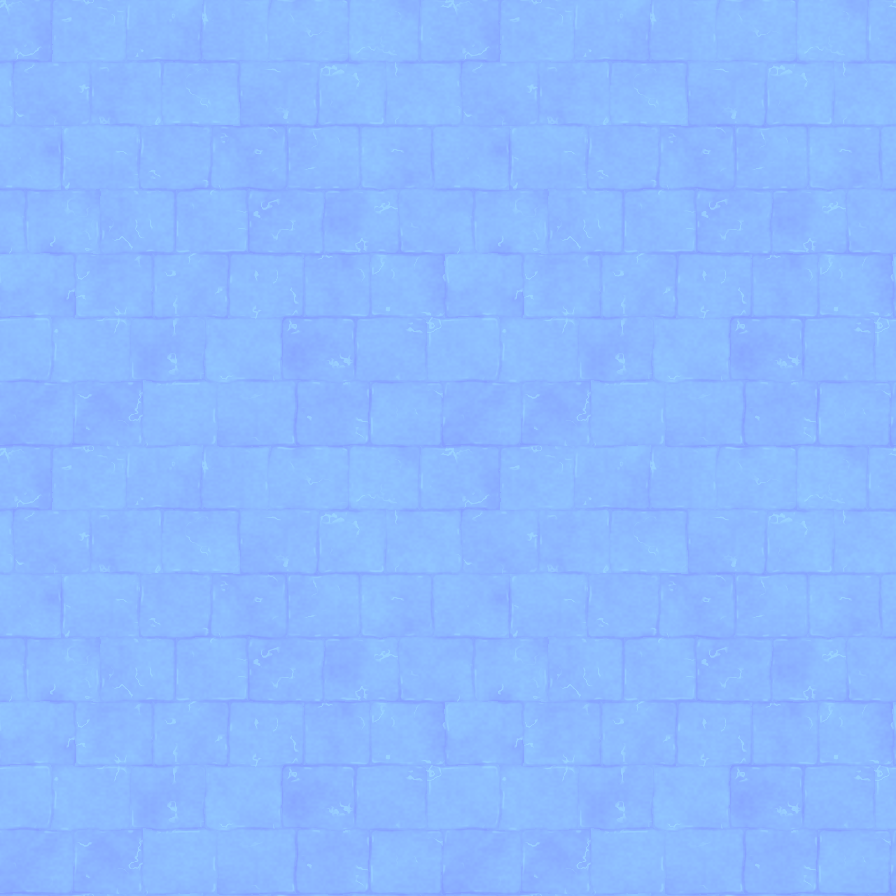
Write a WebGL 2 fragment shader that draws this texture.

```glsl
#version 300 es
precision highp float;
// Pale blue block wall: courses of worn square stones with thin uneven joints.
// A tile of COLS x ROWS stones repeats TILES times each way; every stone takes
// its own slice of wrapping noise for stains, grain and bright scratches.
#define TILES 2.0
#define COLS 6.0
#define ROWS 7.0
#define COURSE_SHIFT 0.036
#define JOINT_JITTER 0.13
#define JOINT_WIDTH 0.0030
#define CORNER 0.012
#define WOBBLE 0.005
#define STAIN 0.30
#define GRAIN 0.34
#define SCRATCH 0.60

uniform vec2 u_resolution;
out vec4 outColor;

const vec3 JOINT_BLUE = vec3(0.525, 0.645, 1.0);
const vec3 STONE_BLUE = vec3(0.570, 0.785, 1.0);
const vec3 SCRATCH_CYAN = vec3(0.63, 0.87, 1.0);

// Sideways shift of each course, bottom to top, in stone widths
const float COURSE_OFFSET[7] = float[7](0.97, 0.73, 0.02, 0.36, 0.81, 0.22, 0.64);

float hash(vec2 p) {
  return fract(sin(dot(p, vec2(127.1, 311.7))) * 43758.5453);
}

// Whole-number cell index wrapped to a period
vec2 wrapCell(vec2 cell, vec2 period) {
  return floor(mod(cell + 0.5, period));
}

// Value noise with n cells per tile; shift picks another slice
float noise(vec2 p, float n, vec2 shift) {
  vec2 x = p * n + floor(shift * n);
  vec2 i = floor(x), f = fract(x);
  f = f * f * (3.0 - 2.0 * f);
  float a = hash(wrapCell(i, vec2(n)) + n);
  float b = hash(wrapCell(i + vec2(1, 0), vec2(n)) + n);
  float c = hash(wrapCell(i + vec2(0, 1), vec2(n)) + n);
  float d = hash(wrapCell(i + vec2(1, 1), vec2(n)) + n);
  return mix(mix(a, b, f.x), mix(c, d, f.x), f.y);
}

float fbm(vec2 p, float n, vec2 shift) {
  float sum = 0.0, amp = 0.5;
  for (int k = 0; k < 4; k++) {
    sum += amp * noise(p, n, shift);
    n *= 2.0;
    amp *= 0.5;
  }
  return sum / 0.9375;
}

void main() {
  vec2 p = gl_FragCoord.xy / u_resolution * TILES;
  float pixel = TILES / min(u_resolution.x, u_resolution.y);

  // Uneven stone edges
  vec2 warp = vec2(fbm(p, 20.0, vec2(0.3)), fbm(p, 20.0, vec2(0.7))) - 0.5;
  vec2 grid = (p + warp * WOBBLE * 2.0) * vec2(COLS, ROWS);

  // Course, nearest upright joint, and the stone beside it
  grid.y -= COURSE_SHIFT;
  float course = wrapCell(vec2(floor(grid.y)), vec2(ROWS)).y;
  float x = grid.x - COURSE_OFFSET[int(course)];
  float upright = floor(x + 0.5);
  vec2 jointId = wrapCell(vec2(upright, course), vec2(COLS, ROWS));
  float side = x - upright - JOINT_JITTER * (hash(jointId + 5.3) - 0.5);
  vec2 stone = wrapCell(vec2(upright - step(side, 0.0), course), vec2(COLS, ROWS));
  vec2 slice = vec2(hash(stone + 11.7), hash(stone + 23.1));

  // Distance to the joint, with rounded corners
  float fy = fract(grid.y);
  vec2 gap = vec2(abs(side) / COLS, min(fy, 1.0 - fy) / ROWS);
  float edge = CORNER - length(max(CORNER - gap, 0.0));

  // Joints that fade and thicken along their run
  float wear = fbm(p, 14.0, vec2(0.5));
  float strength = mix(0.35, 1.0, smoothstep(0.3, 0.65, wear));
  strength *= gap.y < gap.x ? 1.0 : mix(0.55, 1.0, hash(jointId + 31.9));
  float width = JOINT_WIDTH * mix(0.6, 1.3, wear);
  float soft = max(pixel, 0.0022);
  float joint = strength * (1.0 - smoothstep(width - soft, width + soft, edge));
  float shade = strength * (1.0 - smoothstep(0.0, CORNER, edge));

  // Stone tone: individual shade, clouds, stains and fine grain
  float cloud = fbm(p, 12.0, slice);
  float stain = smoothstep(0.53, 0.80, fbm(p, 9.0, slice.yx));
  float grain = 0.5 * noise(p, 96.0, slice) + 0.5 * noise(p, 192.0, slice);
  float tone = 0.64 + 0.16 * (hash(stone + 47.3) - 0.5);
  tone += 0.50 * (cloud - 0.5) + GRAIN * (grain - 0.5);
  tone -= STAIN * stain + 0.10 * shade + 0.42 * joint;

  // Short bright scratches and chipped rims
  float vein = abs(fbm(p, 22.0, slice) - 0.5);
  float patchy = smoothstep(0.68, 0.86, noise(p, 26.0, slice.yx));
  float scratch = patchy * (1.0 - smoothstep(0.008, 0.035, vein));
  float rim = smoothstep(width, width + soft, edge) * (1.0 - smoothstep(0.006, 0.010, edge));
  float chip = rim * smoothstep(0.66, 0.90, noise(p, 48.0, slice));
  float bright = SCRATCH * max(scratch, 0.7 * chip) * (1.0 - joint);

  vec3 color = mix(JOINT_BLUE, STONE_BLUE, clamp(tone, -0.1, 1.15));
  outColor = vec4(mix(color, SCRATCH_CYAN, bright), 1.0);
}
```
